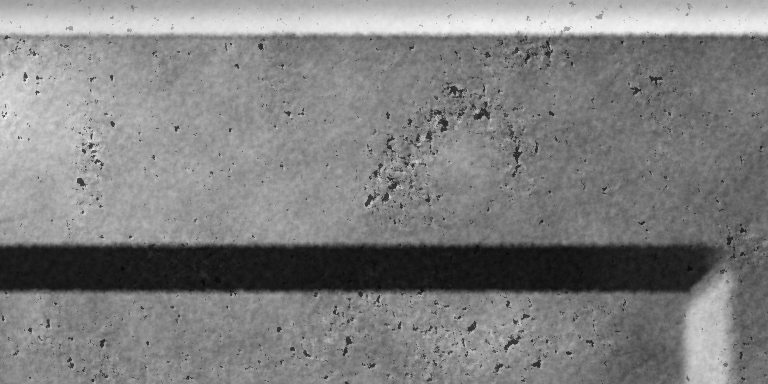
A WebGL 1 fragment shader for this texture:

```glsl
precision highp float;
// Pitted grey concrete wall with a lit top ledge, a dark shadow bar and a bright lower-right patch.
uniform vec2 u_resolution;

vec2 gradientAt(vec2 cell) {
  vec3 q = fract(cell.xyx * vec3(0.1031, 0.1030, 0.0973));
  q += dot(q, q.yzx + 33.33);
  return fract((q.xx + q.yz) * q.zy) * 2.0 - 1.0;
}

float gradientNoise(vec2 p) {
  vec2 i = floor(p), f = fract(p);
  vec2 w = f * f * f * (f * (f * 6.0 - 15.0) + 10.0);
  float a = dot(gradientAt(i), f);
  float b = dot(gradientAt(i + vec2(1, 0)), f - vec2(1, 0));
  float c = dot(gradientAt(i + vec2(0, 1)), f - vec2(0, 1));
  float d = dot(gradientAt(i + 1.0), f - 1.0);
  return mix(mix(a, b, w.x), mix(c, d, w.x), w.y);
}

float fbm(vec2 p) {
  float sum = 0.0, amp = 1.0;
  for (int i = 0; i < 4; i++) {
    sum += amp * gradientNoise(p);
    p = mat2(1.6, 1.2, -1.2, 1.6) * p + 17.3;
    amp *= 0.6;
  }
  return sum;
}

// Soft elliptical spot, 1 at its centre
float spot(vec2 p, vec2 centre, vec2 radius) {
  vec2 d = (p - centre) / radius;
  return exp(-dot(d, d));
}

// How strongly the surface is eroded at each place
float erosion(vec2 p) {
  float ring = length((p - vec2(1.21, 0.57)) * vec2(1.0, 0.9)) - 0.14;
  float e = 0.75 * exp(-ring * ring / 0.004) * smoothstep(0.36, 0.55, p.y);
  e += 0.75 * spot(p, vec2(0.23, 0.59), vec2(0.045, 0.14));
  e += 0.75 * spot(p, vec2(1.34, 0.86), vec2(0.14, 0.06));
  e += 0.55 * spot(p, vec2(1.00, 0.54), vec2(0.06, 0.17));
  e += 0.80 * spot(p, vec2(1.93, 0.36), vec2(0.07, 0.05));
  e += 0.55 * spot(p, vec2(1.10, 0.12), vec2(0.40, 0.13));
  e += 0.35 * spot(p, vec2(0.35, 0.06), vec2(0.25, 0.10));
  e += 0.45 * spot(p, vec2(0.08, 0.86), vec2(0.15, 0.09));
  return e + 0.7 * gradientNoise(p * 5.0 + 3.0) + 0.4 * gradientNoise(p * 13.0);
}

// Large hollows plus a scatter of small pinholes
float pits(vec2 p, float wear) {
  float limit = 0.46 - 0.34 * wear;
  float hollow = fbm(p * vec2(36.0, 32.0) + 5.0);
  float pinhole = fbm(p * 62.0 + 31.0);
  float deep = smoothstep(limit, limit + 0.2, hollow);
  return max(deep, 0.7 * smoothstep(limit, limit + 0.2, pinhole - 0.04));
}

void main() {
  vec2 p = gl_FragCoord.xy / u_resolution.y;
  p.x *= 2.0 * u_resolution.y / u_resolution.x;

  // Broad light falling off to the right
  float shade = mix(0.58, 0.445, smoothstep(0.2, 1.8, p.x));
  shade += 0.21 * spot(p, vec2(0.02, 0.70), vec2(0.25, 0.22));
  shade += 0.05 * spot(p, vec2(0.65, 0.52), vec2(0.40, 0.20));
  shade += 0.11 * spot(p, vec2(1.32, 0.13), vec2(0.18, 0.12));
  shade += 0.08 * spot(p, vec2(1.21, 0.60), vec2(0.08, 0.09));
  shade -= 0.07 * spot(p, vec2(1.68, 0.08), vec2(0.12, 0.20));
  shade -= 0.07 * spot(p, vec2(1.95, 0.35), vec2(0.14, 0.25));
  shade -= 0.05 * smoothstep(0.78, 0.91, p.y);
  shade -= 0.05 * (1.0 - smoothstep(0.2, 0.3, p.y)) * (1.0 - smoothstep(0.4, 1.1, p.x));

  // Mottling, irregular grain and raised crust
  float wear = erosion(p);
  float worn = clamp(wear, 0.0, 1.0);
  vec2 lit = vec2(-0.005, 0.005);
  float crust = fbm(p * 25.0) - fbm((p + lit) * 25.0);
  float grain = fbm(mat2(0.8, 0.6, -0.6, 0.8) * p * 58.0 + 71.0);
  float relief = 0.09 * fbm(p * 6.0 + 9.0) + (0.09 + 0.07 * worn) * grain;
  relief += crust * (0.07 + 0.14 * worn);

  // Dark pits with bright rims and pale flakes where worn
  float pit = pits(p, wear);
  float rim = max(pits(p + lit, wear) - pit, 0.0);
  float flake = worn * smoothstep(0.22, 0.42, fbm(p * 40.0 + 53.0));
  float wall = shade + relief + 0.10 * rim + 0.15 * flake;
  wall *= 1.0 - 0.62 * pit;

  // Bright ledge along the top, sharpest at its lower edge
  float rough = 0.006 * fbm(p * vec2(47.0, 39.0) + 23.0);
  float ledge = smoothstep(0.898, 0.922, p.y + rough);
  float glow = mix(0.89, 0.66, smoothstep(0.93, 1.0, p.y));
  glow += 0.06 * smoothstep(0.3, 1.3, p.x) - 0.03;
  glow = (glow + 0.35 * relief) * (1.0 - 0.3 * pit);
  float lip = exp(-pow((p.y - 0.905) / 0.008, 2.0));
  float value = mix(wall * (1.0 - 0.18 * lip), glow, ledge);

  // Shadow bar, cut by a curve at its right end
  float slope = 0.24 + 0.9 * max(p.x - 1.79, 0.0);
  float bar = smoothstep(slope - 0.011, slope + 0.011, p.y + rough);
  bar *= 1.0 - smoothstep(0.350, 0.374, p.y + rough);
  bar *= 1.0 - smoothstep(1.82, 1.92, p.x);
  float dark = wall * mix(0.15, 0.30, smoothstep(1.4, 1.85, p.x)) + 0.015;
  dark += 0.10 * flake + 0.03 * grain;
  value = mix(value, dark, bar);

  // Bright upright patch with soft sides below the cut
  float patchMask = smoothstep(1.765, 1.805, p.x) * (1.0 - smoothstep(1.875, 1.93, p.x));
  patchMask *= 1.0 - smoothstep(slope - 0.07, slope - 0.005, p.y + rough);
  float patchLight = (0.75 + 0.8 * relief) * (1.0 - 0.35 * pit);
  value = mix(value, patchLight, patchMask);

  gl_FragColor = vec4(vec3(clamp(value, 0.02, 0.97)), 1.0);
}
```
